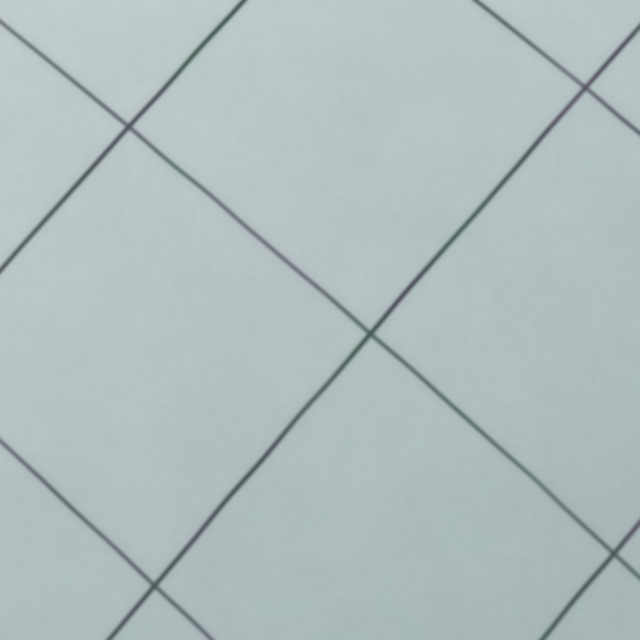
Reproduce this pattern procedurally as a WebGL 2 fragment shader.

```glsl
#version 300 es
precision highp float;
// Pale grey-green sheet ruled with a slanted grid of thin, soft dark lines.
// Canvas points are mapped to slightly bowed lattice coordinates, and a line
// is drawn at each whole number; value noise adds wobble, tint and mottling.

uniform vec2 u_resolution;
out vec4 fragColor;

// Lattice: one crossing, the gradients of both line families, and their bow
const vec2 CROSSING = vec2(0.579, 0.479);
const vec2 RISING_GRADIENT = vec2(1.499, -1.301);
const vec2 FALLING_GRADIENT = vec2(1.283, 1.464);
const vec3 RISING_BOW = vec3(0.0155, 0.0057, -0.020);    // x*x, y*y, x*y
const vec3 FALLING_BOW = vec3(-0.0135, -0.0085, 0.038);

// Lines
const float RISING_WIDTH = 0.0045;
const float FALLING_WIDTH = 0.0043;
const float RISING_INK = 0.88;
const float FALLING_INK = 0.68;
const float WOBBLE = 0.0022;
const float HALO_WIDTH = 0.011;
const float HALO_INK = 0.07;

// Colours
const vec3 SHEET_LIGHT = vec3(0.750, 0.802, 0.800);
const vec3 SHEET_SHADE = vec3(0.643, 0.697, 0.702);
const vec3 INK = vec3(0.285, 0.325, 0.340);
const vec3 INK_TINT = vec3(0.035, -0.025, 0.030);        // violet to green
const vec3 SHEET_TINT = vec3(0.012, -0.006, 0.006);

// Sheet texture
const float MOTTLE = 0.022;
const float GRAIN = 0.010;

float hash(vec2 p) {
    vec3 q = fract(p.xyx * 0.1031);
    q += dot(q, q.yzx + 33.33);
    return fract((q.x + q.y) * q.z);
}

// Smooth value noise in -0.5..0.5
float noise(vec2 p) {
    vec2 cell = floor(p);
    vec2 f = fract(p);
    f = f * f * (3.0 - 2.0 * f);
    float low = mix(hash(cell), hash(cell + vec2(1.0, 0.0)), f.x);
    float high = mix(hash(cell + vec2(0.0, 1.0)), hash(cell + 1.0), f.x);
    return mix(low, high, f.y) - 0.5;
}

vec2 latticeCoords(vec2 uv) {
    vec2 p = uv - CROSSING;
    vec2 q = vec2(dot(RISING_GRADIENT, p), dot(FALLING_GRADIENT, p));
    vec3 terms = vec3(q * q, q.x * q.y);
    return q - vec2(dot(RISING_BOW, terms), dot(FALLING_BOW, terms));
}

// Distance in canvas units from the nearest line of one family
float lineDistance(float across, float along, float gradient, float seed) {
    float id = round(across);
    float wobble = WOBBLE * noise(vec2(along * 6.0 + 40.0, id * 7.0 + seed));
    return abs((across - id) / gradient + wobble);
}

float softLine(float dist, float width) {
    float r = dist / width;
    return exp(-r * r);
}

vec3 sheetColour(vec2 uv) {
    float light = clamp(0.42 + 0.60 * uv.y - 0.30 * uv.x, 0.0, 1.0);
    vec3 colour = mix(SHEET_SHADE, SHEET_LIGHT, light);
    float mottle = noise(uv * 9.0 + 3.0) * 0.6 + noise(uv * 28.0 + 17.0) * 0.4;
    colour += MOTTLE * mottle + GRAIN * noise(uv * 110.0 + 5.0);
    return colour + SHEET_TINT * noise(uv * 20.0 + 60.0);
}

void main() {
    vec2 uv = gl_FragCoord.xy / u_resolution;
    float pixel = 1.0 / min(u_resolution.x, u_resolution.y);
    vec2 grid = latticeCoords(uv);

    float rising = lineDistance(grid.x, grid.y, length(RISING_GRADIENT), 11.0);
    float falling = lineDistance(grid.y, grid.x, length(FALLING_GRADIENT), 53.0);

    // Ink strength varies gently along each line
    float wear = 1.0 + 0.22 * noise(uv * 8.0 + 90.0);
    float risingInk = RISING_INK * wear * softLine(rising, max(RISING_WIDTH, pixel));
    float fallingInk = FALLING_INK * wear * softLine(falling, max(FALLING_WIDTH, pixel));
    float ink = 1.0 - (1.0 - min(risingInk, 1.0)) * (1.0 - min(fallingInk, 1.0));
    float halo = HALO_INK * softLine(min(rising, falling), HALO_WIDTH);

    vec3 inkColour = INK + INK_TINT * 2.0 * noise(uv * 11.0 + 30.0);
    vec3 colour = mix(sheetColour(uv), inkColour, max(ink, halo));
    fragColor = vec4(colour, 1.0);
}
```
